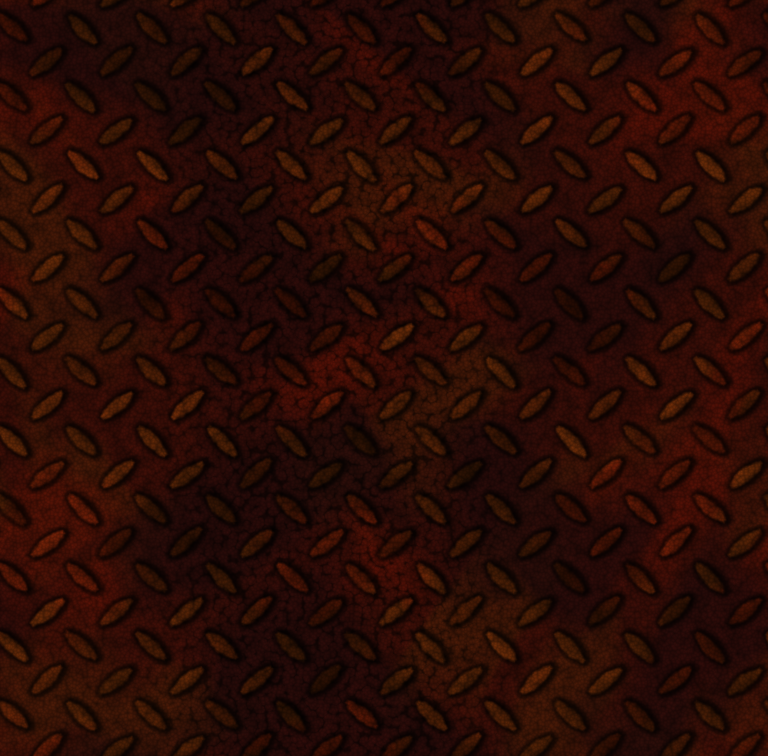
Give the GLSL for this texture, as a WebGL 2 fragment shader.

```glsl
#version 300 es
precision highp float;
// Rusted diamond-tread steel plate: two crossed sets of raised lozenges under patchy, pitted corrosion.

uniform vec2 u_resolution;
out vec4 fragColor;

const float TAU = 6.2831853;
const float TILES = 11.0;                     // repeats across and down
const vec2 FALLING_CENTER = vec2(0.17, 0.59); // lozenge leaning like a backslash
const vec2 RISING_CENTER = vec2(0.67, 0.10);  // lozenge leaning like a slash
const float FALLING_ANGLE = 0.80;
const float RISING_ANGLE = -0.87;
const float HALF_LENGTH = 0.36;
const float HALF_WIDTH = 0.118;
const float BLUNT_END = 0.305;
const vec2 SHADOW_SHIFT = vec2(0.045, 0.005);
const float JITTER = 0.035;

const vec3 RUST = vec3(0.185, 0.042, 0.020);
const vec3 RED_RUST = vec3(0.270, 0.050, 0.016);
const vec3 BROWN = vec3(0.225, 0.086, 0.020);
const vec3 UMBER = vec3(0.110, 0.030, 0.028);
const vec3 WORN_TOP = vec3(0.300, 0.122, 0.022);
const vec3 RED_TOP = vec3(0.325, 0.085, 0.020);

vec2 hash2(vec2 p) {
    vec3 q = fract(p.xyx * vec3(0.1031, 0.1030, 0.0973));
    q += dot(q, q.yzx + 33.33);
    return fract((q.xx + q.yz) * q.zy);
}

// Distance to the nearest scattered point; wraps after `period` cells.
float cellular(vec2 uv, float period) {
    vec2 p = uv * period, cell = floor(p), f = p - cell;
    float nearest = 2.0;
    for (int y = -1; y <= 1; y++)
    for (int x = -1; x <= 1; x++) {
        vec2 o = vec2(x, y);
        vec2 d = o + hash2(mod(cell + o, period) + period) - f;
        nearest = min(nearest, dot(d, d));
    }
    return sqrt(nearest);
}

// Patchy field in 0..1 from layered sines of whole frequencies.
float patches(vec2 uv, float seed) {
    vec2 p = TAU * uv;
    float freq = 1.0;
    for (int i = 0; i < 5; i++) {
        p += 0.65 / freq * sin(freq * p.yx + seed * vec2(1.7, 2.9) + float(i));
        freq *= 2.0;
    }
    return 0.5 + 0.25 * (sin(2.0 * p.x + p.y + seed) + sin(3.0 * p.y - p.x - seed));
}

// Pointed oval along y with cut-off tips.
float lozenge(vec2 p) {
    p = abs(p);
    float d = (HALF_LENGTH * HALF_LENGTH - HALF_WIDTH * HALF_WIDTH) / (2.0 * HALF_WIDTH);
    float side = length(p + vec2(d, 0.0)) - d - HALF_WIDTH;
    return max(side, p.y - BLUNT_END);
}

mat2 rotation(float a) {
    float c = cos(a), s = sin(a);
    return mat2(c, -s, s, c);
}

void main() {
    vec2 uv = gl_FragCoord.xy / u_resolution;
    float pixel = TILES / min(u_resolution.x, u_resolution.y);

    // Corrosion fields, with a darker crusted band left of the middle
    float band = 0.5 + 0.5 * cos(TAU * (uv.x - 0.43));
    float redness = smoothstep(0.45, 0.85, patches(uv, 1.3));
    float brownness = smoothstep(0.45, 0.85, patches(uv, 4.1) + 0.12 - 0.25 * band);
    float darkness = smoothstep(0.40, 0.90, patches(uv, 7.6) + 0.22 * band);
    float blotch = cellular(uv, 46.0);
    float crust = cellular(uv, 104.0);
    float grain = cellular(uv, 230.0);

    // Base plate
    vec3 color = mix(RUST, BROWN, 0.75 * brownness);
    color = mix(color, RED_RUST, 0.75 * redness);
    color = mix(color, UMBER, 0.8 * darkness);
    color *= 1.0 + 0.35 * (0.45 - blotch);
    float pits = smoothstep(0.45, 0.85, crust) * smoothstep(0.35, 0.9, band);
    color *= 1.0 - 0.45 * pits;

    // Raised lozenges with shadow rims
    for (int k = 0; k < 2; k++) {
        bool falling = k == 0;
        vec2 q = uv * TILES - (falling ? FALLING_CENTER : RISING_CENTER);
        vec2 id = floor(q + 0.5);
        vec2 rnd = hash2(mod(id, TILES) + 17.0 + 31.0 * float(k));
        q -= id + JITTER * (rnd - 0.5);
        mat2 turn = rotation((falling ? FALLING_ANGLE : RISING_ANGLE) + 0.12 * (rnd.y - 0.5));
        vec2 p = turn * q;
        float wobble = 0.022 * (blotch - 0.45) + 0.016 * (crust - 0.45);
        float dist = lozenge(p) + wobble;
        float shadeDist = lozenge(turn * (q - SHADOW_SHIFT)) + wobble;

        float rim = 1.0 - smoothstep(0.0, 0.075, dist);
        float shade = 1.0 - smoothstep(-0.02, 0.085, shadeDist);
        color *= (1.0 - 0.38 * rim) * (1.0 - 0.50 * shade);

        float across = p.x / HALF_WIDTH;
        float light = 1.0 - 0.34 * across * across - 0.20 * across;
        light *= 0.72 + 0.34 * rnd.x - 0.30 * darkness;
        light *= 1.0 + 0.3 * (0.45 - blotch) - 0.15 * pits;
        vec3 top = mix(WORN_TOP, RED_TOP, clamp(redness + 0.5 * rnd.y - 0.2, 0.0, 1.0));
        float body = 1.0 - smoothstep(-0.035 - pixel, 0.005, dist);
        color = mix(color, top * light, body);
    }

    // Fine grain over everything
    color *= 1.0 + 0.45 * (0.45 - grain) + 0.25 * (0.45 - crust);
    fragColor = vec4(clamp(color, 0.0, 1.0), 1.0);
}
```
